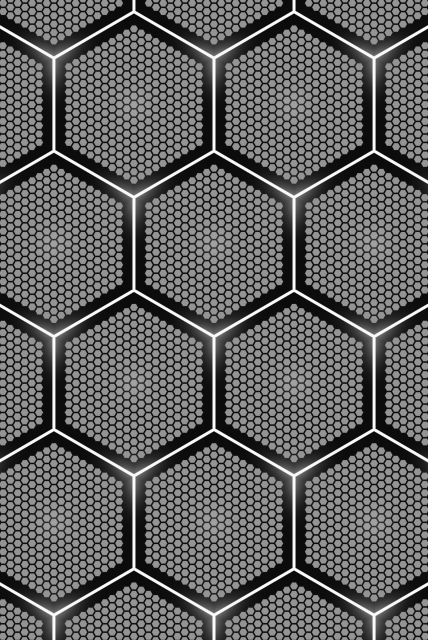
Write a Shadertoy shader that draws this pattern.

```glsl
const float SQRT3 = 1.7320508;

// Offset from the nearest centre of a unit-pitch hexagonal lattice
vec2 hexCell(vec2 p) {
    vec2 period = vec2(1.0, SQRT3);
    vec2 a = mod(p, period) - 0.5 * period;
    vec2 b = mod(p - 0.5 * period, period) - 0.5 * period;
    return dot(a, a) < dot(b, b) ? a : b;
}

// Apothem of the pointy-top hexagon passing through p
float hexRadius(vec2 p) {
    p = abs(p);
    return max(p.x, dot(p, vec2(0.5, 0.5 * SQRT3)));
}

float coverage(float dist, float pixel) {
    return smoothstep(0.7 * pixel, -0.7 * pixel, dist);
}

float falloff(float dist, float radius) {
    float t = dist / radius;
    return exp(-t * t);
}

// Distance to the closest glowing corner: the lowest and the two upper side ones
float cornerDistance(vec2 p, float pitch) {
    float circumradius = pitch / SQRT3;
    p.x = abs(p.x);
    float low = length(p + vec2(0.0, circumradius));
    float side = length(p - vec2(0.5 * pitch, 0.5 * circumradius));
    return min(low, side);
}

// Hexagonal block of flat-top studs, with rings around the central one
float studMask(vec2 p, float pitch, float rings, float apothem, float pixel) {
    vec2 stud = hexCell(p.yx / pitch).yx * pitch;
    float blockRadius = (rings + 0.5) * 0.5 * SQRT3 * pitch;
    float inside = step(hexRadius(p - stud), blockRadius);
    return inside * coverage(hexRadius(stud.yx) - apothem, pixel);
}

void mainImage(out vec4 fragColor, in vec2 fragCoord) {
    const float cellPitch = 0.374;
    const float studPitch = 0.01955;
    const float lineHalfWidth = 0.0035;
    const vec2 latticeOrigin = vec2(0.0, 0.178);
    const vec2 latticeStretch = vec2(1.0, 0.9955);

    float pixel = 1.0 / iResolution.x;
    vec2 p = (fragCoord - 0.5 * iResolution.xy) * pixel - latticeOrigin;
    vec2 cell = hexCell(p * latticeStretch / cellPitch) * cellPitch;
    float edge = 0.5 * cellPitch - hexRadius(cell);

    // Dark ground with light at the corners and the cell centre
    float cornerGlow = falloff(cornerDistance(cell, cellPitch), 0.065) * exp(-edge / 0.03);
    float centreGlow = falloff(length(cell), 0.036);
    float tone = 0.045 + 0.45 * cornerGlow + 0.17 * centreGlow;

    // Grey studs
    float studs = studMask(cell, studPitch, 9.0, 0.41 * studPitch, pixel);
    tone = mix(tone, 0.58 + 0.05 * centreGlow, studs);

    // White cell outlines
    tone = mix(tone, 0.98, coverage(edge - lineHalfWidth, pixel));

    fragColor = vec4(vec3(tone), 1.0);
}
```
